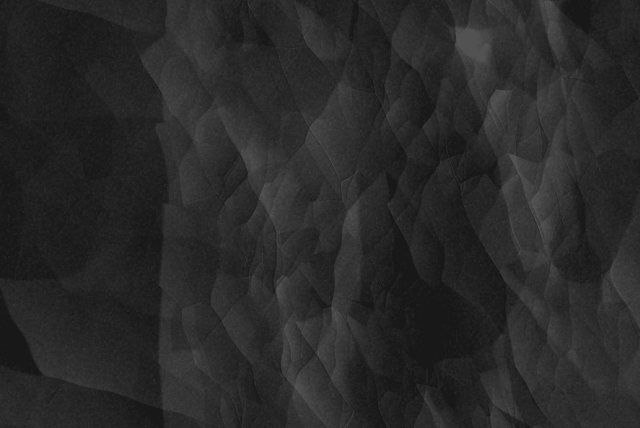
A Shadertoy shader for this texture:

```glsl
// Dark crumpled paper under a raking side light.
// Layers of stretched, softly blended cells give tilted facets and creases;
// long vertical folds, embossed wrinkles and a fine grain finish the sheet.

#define PAPER_TONE 0.157
#define BIG_RELIEF 0.046
#define SHARD_RELIEF 0.040
#define MID_RELIEF 0.042
#define FINE_RELIEF 0.036
#define CREASE_GLOW 0.030
#define EMBOSS 0.040
#define GRAIN 0.026
#define SOFT_EDGE 14.0
#define HARD_EDGE 100.0
#define LIGHT vec2(0.42, -0.18)

vec2 hash2(vec2 cell) {
    vec3 q = fract(cell.xyx * vec3(0.1031, 0.1030, 0.0973));
    q += dot(q, q.yzx + 33.33);
    return fract((q.xx + q.yz) * q.zy);
}

// Layered sines in the range -1 to 1, for slow irregular change.
float drift(vec2 p) {
    return 0.5 * sin(p.x * 5.3 + 2.1 * sin(p.y * 3.7 + 0.6))
         + 0.5 * sin(p.y * 6.1 + 1.7 * sin(p.x * 4.3 + 2.0));
}

// Bends cell borders slightly, with small kinks.
vec2 bend(vec2 p) {
    p += 0.030 * sin(p.yx * vec2(5.0, 4.0) + vec2(0.4, 2.3));
    p += 0.005 * sin(p.yx * vec2(21.0, 17.0) + p.xy * 9.0);
    return p + 0.0028 * sin(p.yx * vec2(67.0, 53.0) + p.xy * 27.0);
}

// Turns the sheet and stretches cells along the turned vertical axis.
vec2 stretch(vec2 p, float angle, vec2 density) {
    float c = cos(angle), s = sin(angle);
    return vec2(c * p.x - s * p.y, s * p.x + c * p.y) * density;
}

// Facet shade in x, crease strength (0 to 1) in y.
vec2 crumple(vec2 p, float sharpness) {
    vec2 home = floor(p);
    float total = 0.0, squares = 0.0, shade = 0.0;
    for (int j = -1; j <= 1; j++)
    for (int i = -1; i <= 1; i++) {
        vec2 cell = home + vec2(i, j);
        vec2 away = cell + 0.05 + 0.9 * hash2(cell) - p;
        vec2 tilt = hash2(cell + 71.0) * 2.0 - 1.0;
        float weight = exp(sharpness * (0.3 - dot(away, away)));
        shade += weight * (dot(away, LIGHT + 1.1 * tilt) + 0.45 * tilt.x);
        total += weight;
        squares += weight * weight;
    }
    float purity = squares / total / total;
    return vec2(shade / total, clamp(2.0 - 2.0 * purity, 0.0, 1.0));
}

// Facet shade in x, crease in y, a bright line beside a dark one in z.
vec3 wrinkle(vec2 p, float angle, vec2 density, float shift, float sharpness) {
    vec2 here = crumple(stretch(p, angle, density) + shift, sharpness);
    vec2 side = p + vec2(0.0036, -0.0016);
    vec2 beside = crumple(stretch(side, angle, density) + shift, sharpness);
    return vec3(here, here.y - beside.y);
}

float step2(float x, float at, float width) {
    return smoothstep(at - width, at + width, x);
}

// Long folds: dark left, lit middle, dark valley, lit ridge, dark right.
float longFolds(vec2 p, float jitter) {
    float x = p.x + 0.020 * sin(p.y * 8.0) + 0.05 * jitter;
    float leftX = p.x + 0.005 * sin(p.y * 9.0) + jitter * mix(0.012, 0.06, smoothstep(0.45, 0.8, p.y));
    float left = step2(leftX, 0.375, 0.005);
    float middle = step2(x, 0.835, 0.006);
    float right = step2(x, 1.32, 0.010);
    float tone = -0.027 + 0.050 * left - 0.050 * middle;
    tone += 0.060 * smoothstep(0.95, 1.28, x) - 0.050 * right * smoothstep(0.15, 0.6, p.y);
    tone += 0.040 * (1.0 - left) * (1.0 - smoothstep(0.02, 0.30, p.y + 0.5 * p.x));
    tone -= 0.020 * (1.0 - left) * smoothstep(0.22, 0.375, p.x)
          * (1.0 - smoothstep(0.4, 0.6, p.y));
    return tone;
}

void mainImage(out vec4 fragColor, in vec2 fragCoord) {
    vec2 p = fragCoord / iResolution.y;
    vec2 q = bend(p);

    // Crease hardness and crumple density wander over the sheet.
    float wander = 0.5 + 0.5 * drift(q * 2.1 + 1.3);
    float sharpness = mix(SOFT_EDGE, HARD_EDGE, smoothstep(0.05, 0.55, wander));
    float busy = smoothstep(0.3, 0.6, p.x) * (1.0 - 0.5 * smoothstep(1.25, 1.45, p.x));
    float fineMask = busy * smoothstep(-0.5, 0.35, drift(q * 1.7 + 4.0));

    // Facets: steep to the right, flatter sweeps in the calm left part.
    vec2 steep = crumple(stretch(q, -0.35, vec2(5.6, 2.0)) + 7.0, HARD_EDGE);
    vec2 flatter = crumple(stretch(q, -1.12, vec2(5.4, 1.9)) + 31.0, sharpness);
    vec2 big = mix(flatter, steep, 0.15 + 0.85 * busy);
    vec3 shard = wrinkle(q, 0.28, vec2(8.5, 2.8), 91.0, sharpness);
    vec3 mid = wrinkle(q, -0.55, vec2(12.5, 4.6), 17.0, sharpness);
    vec3 fine = wrinkle(q, 0.05, vec2(24.0, 10.5), 53.0, HARD_EDGE * 0.6);

    float calm = 0.35 + 0.65 * busy;
    float relief = 1.1 * longFolds(p, mid.x);
    relief += BIG_RELIEF * big.x;
    relief += SHARD_RELIEF * shard.x * calm;
    relief += MID_RELIEF * mid.x * calm;
    relief += FINE_RELIEF * fine.x * fineMask;

    // Worn crease tips catch light in places and fall dark in others.
    float glint = drift(q * 3.6 + 8.0);
    float lines = smoothstep(-0.3, 0.6, drift(q * 4.3 + 2.0));
    relief += CREASE_GLOW * glint * (0.6 * big.y + 0.5 * mid.y * busy + 0.4 * fine.y * fineMask);
    relief += EMBOSS * lines * (0.6 * shard.z * calm + 0.8 * mid.z * calm + 0.5 * fine.z * fineMask);

    // Lit facets stand out more than shaded ones; fibre grain on top.
    float tone = PAPER_TONE + relief + 3.0 * relief * abs(relief) * step(0.0, relief);
    tone += GRAIN * crumple(p * 165.0, 9.0).x;
    tone = clamp(tone, 0.095, 0.32);
    fragColor = vec4(vec3(tone), 1.0);
}
```
